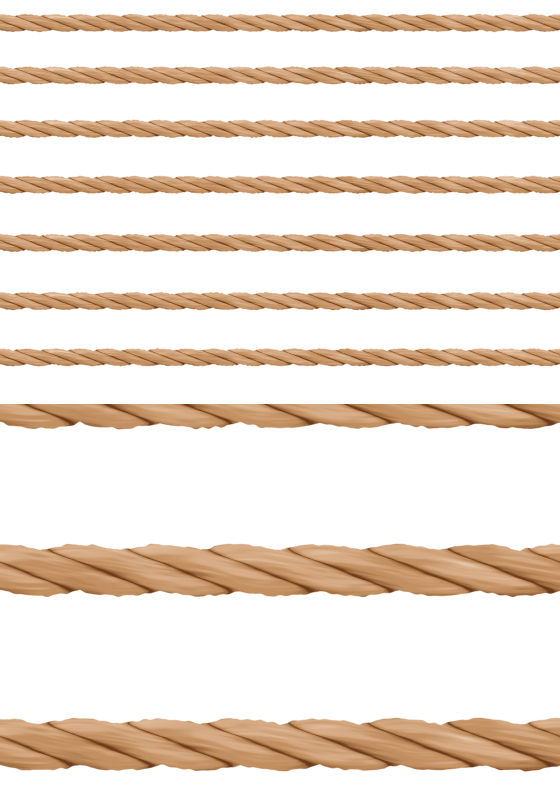
Top, the full canvas; bottom, a detail of the centre.
Write a Shadertoy shader that draws this pattern.

```glsl
// Seven horizontal three-strand ropes on white, tiling in both directions.
// Each rope is a rotating cross-section of three discs: the frontmost disc
// gives strand, normal and crease depth; wrapped noise adds the fibres.

#define ROWS 7.0            // ropes down the canvas
#define TURNS 7.0           // full twists across, three strands each
#define RADIUS 0.0222       // rope radius, in canvas heights
#define STRAND 0.56         // strand radius, in rope radii
#define ORBIT 0.44          // strand distance from the rope axis
#define ROW_SHIFT 0.0165    // common upward shift of the ropes
#define ROW_DRIFT 0.009     // unevenness of the rope spacing
#define FIBRE 0.38          // contrast of the fibres
#define CREASE 0.62         // darkness between strands
#define FRAY 0.09           // roughness of the outline

const float TAU = 6.2831853;

float hash(vec2 p) {
    return fract(sin(dot(p, vec2(127.1, 311.7))) * 43758.5453);
}

// Value noise whose first axis wraps after a whole number of cells
float wrapNoise(vec2 p, float period) {
    vec2 cell = floor(p), f = fract(p);
    f = f * f * (3.0 - 2.0 * f);
    float x0 = mod(cell.x, period), x1 = mod(cell.x + 1.0, period);
    float low = mix(hash(vec2(x0, cell.y)), hash(vec2(x1, cell.y)), f.x);
    float high = mix(hash(vec2(x0, cell.y + 1.0)), hash(vec2(x1, cell.y + 1.0)), f.x);
    return mix(low, high, f.y);
}

// Hemp colours from deep crease to pale highlight
vec3 hempColor(float t) {
    vec3 c = mix(vec3(0.42, 0.23, 0.11), vec3(0.48, 0.28, 0.15), smoothstep(0.0, 0.12, t));
    c = mix(c, vec3(0.63, 0.43, 0.25), smoothstep(0.12, 0.30, t));
    c = mix(c, vec3(0.76, 0.56, 0.38), smoothstep(0.30, 0.50, t));
    c = mix(c, vec3(0.84, 0.67, 0.52), smoothstep(0.52, 0.74, t));
    return mix(c, vec3(0.91, 0.80, 0.70), smoothstep(0.74, 0.95, t));
}

// Rope colour and coverage; y is in rope radii from the axis
vec4 rope(float x, float y, float row, float pixel) {
    float front = -9.0, behind = -9.0, inside = -9.0;
    float offset = 0.0, axisY = 0.0, id = 0.0;

    // Find the frontmost strand and the depth of the next one
    for (int k = 0; k < 3; k++) {
        float angle = TAU * (x * TURNS + float(k) / 3.0);
        float centre = ORBIT * cos(angle);
        float e = y - centre;
        float margin = STRAND - abs(e);
        float depth = ORBIT * sin(angle)
                    + sqrt(max(STRAND * STRAND - e * e, 0.0))
                    + 4.0 * min(margin, 0.0);
        inside = max(inside, margin);
        if (depth > front) {
            behind = front;
            front = depth;
            offset = e;
            axisY = centre;
            id = float(k);
        } else {
            behind = max(behind, depth);
        }
    }

    // Fibres follow the strand, a little flatter than its axis
    float across = y - 0.65 * axisY + 23.0 * id;
    float fibres = 0.6 * wrapNoise(vec2(x * 42.0, across * 7.0), 42.0)
                 + 0.4 * wrapNoise(vec2(x * 90.0, across * 14.0 + 5.0), 90.0) - 0.5;
    float wear = wrapNoise(vec2(x * 21.0, across * 1.5 + 80.0), 21.0) - 0.5;

    // Light from above, dark creases, falling off at the strand edges
    float ny = clamp(offset / STRAND, -1.0, 1.0);
    float nz = sqrt(1.0 - ny * ny);
    float tone = 0.66 + 0.17 * ny - 0.16 * (1.0 - nz) * (1.0 - nz)
               - CREASE * exp(-5.0 * (front - behind))
               + FIBRE * fibres + 0.2 * wear
               + 0.04 * (hash(vec2(row, 4.0)) - 0.5);

    float fray = FRAY * (wrapNoise(vec2(x * 260.0, row * 3.0 + sign(y)), 260.0) - 0.5);
    float cover = clamp(0.5 + (inside + fray) / pixel, 0.0, 1.0);
    return vec4(hempColor(clamp(tone, 0.0, 1.0)), cover);
}

vec3 ropesAt(vec2 uv) {
    float down = 1.0 - uv.y;
    float row = floor(down * ROWS);
    float axis = (row + 0.5) / ROWS - ROW_SHIFT
               - ROW_DRIFT * cos(TAU * (row - 2.3) / ROWS);
    float pixel = 1.0 / (iResolution.y * RADIUS);
    vec4 r = rope(uv.x, (axis - down) / RADIUS, row, pixel);
    return mix(vec3(1.0), r.rgb, r.a);
}

void mainImage(out vec4 fragColor, in vec2 fragCoord) {
    // Four samples per pixel
    vec3 sum = vec3(0.0);
    for (int i = 0; i < 4; i++) {
        vec2 jitter = vec2(float(i % 2), float(i / 2)) * 0.5 - 0.25;
        sum += ropesAt((fragCoord + jitter) / iResolution.xy);
    }
    fragColor = vec4(sum * 0.25, 1.0);
}
```
